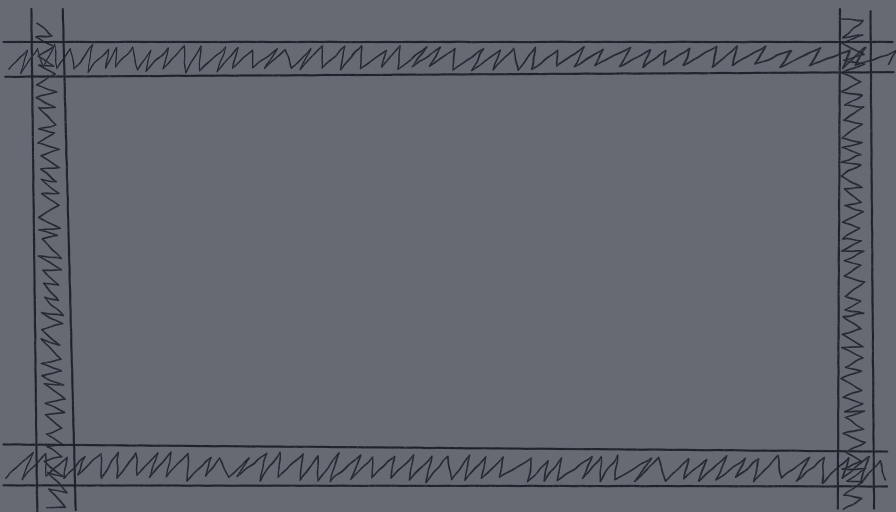
Write a Shadertoy shader that draws this background.

```glsl
#define PAPER vec3(0.402, 0.412, 0.452)
#define INK vec3(0.085, 0.095, 0.125)
#define ASPECT 1.75
#define RULE_WIDTH 0.0021
#define SCRIBBLE_WIDTH 0.0016
#define WOBBLE 0.0035
#define GRAIN_SCALE 170.0
#define GRAIN_DEPTH 0.55
#define JITTER 0.35

vec2 hash2(vec2 p) {
    p = vec2(dot(p, vec2(127.1, 311.7)), dot(p, vec2(269.5, 183.3)));
    return fract(sin(p) * 43758.5) * 2.0 - 1.0;
}

// Gradient noise, about -0.7 to 0.7
float noise(vec2 p) {
    vec2 i = floor(p), f = fract(p);
    vec2 u = f * f * (3.0 - 2.0 * f);
    vec2 e = vec2(1.0, 0.0);
    float low = mix(dot(hash2(i), f), dot(hash2(i + e), f - e), u.x);
    float high = mix(dot(hash2(i + e.yx), f - e.yx), dot(hash2(i + 1.0), f - 1.0), u.x);
    return mix(low, high, u.y);
}

float segment(vec2 p, vec2 a, vec2 b) {
    vec2 ap = p - a, ab = b - a;
    return length(ap - ab * clamp(dot(ap, ab) / dot(ab, ab), 0.0, 1.0));
}

// Ruled line between two points given as canvas fractions
float rule(vec2 p, vec2 a, vec2 b) {
    vec2 scale = vec2(ASPECT, 1.0);
    return segment(p, a * scale, b * scale);
}

// Turning point of a zigzag stroke: side is -1 or 1
vec2 turn(float index, float side, float pitch, float reach, float lean, float seed) {
    vec2 r = hash2(vec2(index + 0.37 * side, seed));
    float along = index + lean * (0.5 + 0.5 * side) + JITTER * r.x;
    return vec2(along * pitch, side * reach * (0.85 + 0.25 * r.y));
}

// Zigzag hatching along a to b; stretch widens the strokes toward b
float scribble(vec2 p, vec2 a, vec2 b, float reach, float count, float lean, float stretch) {
    vec2 scale = vec2(ASPECT, 1.0);
    a *= scale;
    b *= scale;
    float len = length(b - a), pitch = len / count, seed = count + lean;
    vec2 dir = (b - a) / len;
    vec2 q = vec2(dot(p - a, dir), dot(p - a, vec2(-dir.y, dir.x)));
    float progress = clamp(q.x / len, 0.0, 1.0);
    q.x *= 1.0 + stretch * (1.0 - progress);
    reach *= 1.0 - stretch * progress;
    float dist = 1.0;
    if (abs(q.y) > reach * 1.5) return dist;
    float cell = floor(q.x / pitch);
    for (int k = -3; k <= 2; k++) {
        float i = cell + float(k);
        if (i < 0.0 || i >= count) continue;
        vec2 start = turn(i, -1.0, pitch, reach, lean, seed);
        vec2 peak = turn(i, 1.0, pitch, reach, lean, seed);
        vec2 next = turn(i + 1.0, -1.0, pitch, reach, lean, seed);
        dist = min(dist, min(segment(q, start, peak), segment(q, peak, next)));
    }
    return dist;
}

float stroke(float dist, float halfWidth) {
    return clamp((halfWidth - dist) * iResolution.y + 0.5, 0.0, 1.0);
}

void mainImage(out vec4 fragColor, in vec2 fragCoord) {
    vec2 p = fragCoord / iResolution.xy * vec2(ASPECT, 1.0);
    vec2 sway = vec2(noise(p * 45.0), noise(p * 45.0 + 17.0));
    vec2 q = p + WOBBLE * sway;
    vec2 r = p + 0.25 * WOBBLE * sway;

    // Pairs of ruled lines: left, right, top, bottom
    float rules = rule(r, vec2(0.035, 0.982), vec2(0.0415, 0.0));
    rules = min(rules, rule(r, vec2(0.070, 0.982), vec2(0.0845, 0.004)));
    rules = min(rules, rule(r, vec2(0.9375, 0.982), vec2(0.935, 0.007)));
    rules = min(rules, rule(r, vec2(0.9715, 0.978), vec2(0.9755, 0.007)));
    rules = min(rules, rule(r, vec2(0.004, 0.918), vec2(0.996, 0.918)));
    rules = min(rules, rule(r, vec2(0.006, 0.850), vec2(0.997, 0.859)));
    rules = min(rules, rule(r, vec2(0.004, 0.132), vec2(0.990, 0.118)));
    rules = min(rules, rule(r, vec2(0.004, 0.052), vec2(0.990, 0.050)));

    // Hatching between each pair
    float hatch = scribble(q, vec2(0.050, 0.957), vec2(0.063, 0.015), 0.021, 33.0, 0.9, 0.0);
    hatch = min(hatch, scribble(q, vec2(0.951, 0.965), vec2(0.953, 0.008), 0.022, 34.0, 0.5, 0.0));
    hatch = min(hatch, scribble(q, vec2(0.008, 0.885), vec2(0.990, 0.888), 0.027, 45.0, 1.3, 0.28));
    hatch = min(hatch, scribble(q, vec2(0.008, 0.090), vec2(0.985, 0.082), 0.027, 46.0, 1.2, 0.08));

    // Pencil grain breaks up the ink
    float grain = 1.0 - GRAIN_DEPTH * abs(noise(p * GRAIN_SCALE));
    float ink = max(0.92 * stroke(rules, RULE_WIDTH), 0.85 * stroke(hatch, SCRIBBLE_WIDTH));
    fragColor = vec4(mix(PAPER, INK, ink * grain), 1.0);
}
```
